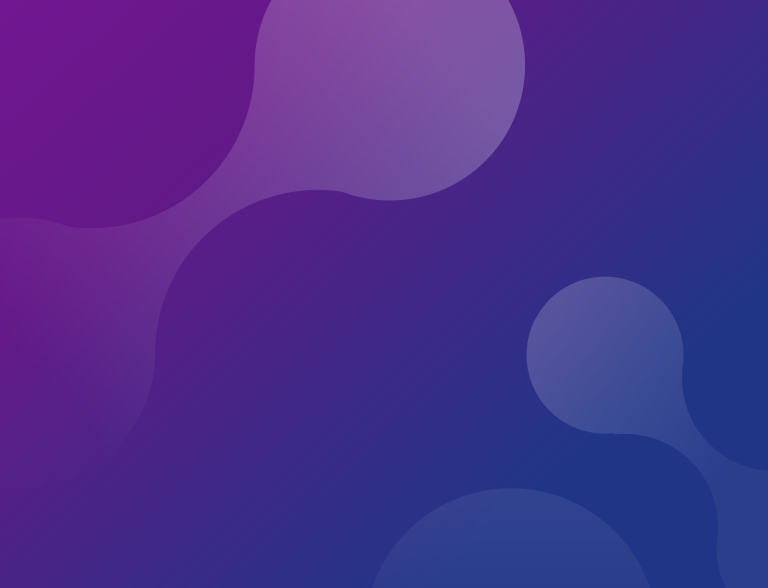
A Shadertoy shader for this background:

```glsl
const vec3 MAGENTA = vec3(0.445, 0.090, 0.570);
const vec3 PURPLE = vec3(0.387, 0.098, 0.530);
const vec3 BLUE = vec3(0.130, 0.208, 0.530);
const vec3 GLAZE = vec3(1.0);

const vec2 GRADIENT_DIR = vec2(0.67, -0.74);
const float PURPLE_STOP = 0.425;
const float BLUE_STOP = 1.225;

// Each blob: two disc centres, one centre of the curve cut into its neck
const vec2 LARGE_TOP = vec2(0.663, 0.889);
const vec2 LARGE_LOW = vec2(0.034, 0.400);
const vec2 LARGE_CUT = vec2(0.156, 0.889);
const float LARGE_RADIUS = 0.230;

const vec2 SMALL_TOP = vec2(1.029, 0.396);
const vec2 SMALL_LOW = vec2(1.352, 0.065);
const vec2 SMALL_CUT = vec2(1.318, 0.357);
const float SMALL_RADIUS = 0.1335;

const vec2 DOME_CENTER = vec2(0.869, -0.080);
const float DOME_RADIUS = 0.2495;

float disc(vec2 p, vec2 center, float radius) {
    return length(p - center) - radius;
}

float cross2(vec2 a, vec2 b) {
    return a.x * b.y - a.y * b.x;
}

// Signed distance to the parallelogram at origin a with sides u and v
float parallelogram(vec2 p, vec2 a, vec2 u, vec2 v) {
    float area = cross2(u, v);
    vec2 st = vec2(cross2(p - a, v), cross2(u, p - a)) / area;
    vec2 heights = abs(area) / vec2(length(v), length(u));
    vec2 d = (abs(st - 0.5) - 0.5) * heights;
    return max(d.x, d.y);
}

// Two equal discs joined by a neck with tangent concave sides
float joinedDiscs(vec2 p, vec2 a, vec2 b, vec2 cut, float radius) {
    vec2 otherCut = a + b - cut;
    float cutRadius = length(cut - a) - radius;
    float neck = parallelogram(p, a, cut - a, otherCut - a);
    neck = max(neck, -disc(p, cut, cutRadius));
    neck = max(neck, -disc(p, otherCut, cutRadius));
    return min(neck, min(disc(p, a, radius), disc(p, b, radius)));
}

// Position along the line from a to b, clamped to 0..1
float ramp(vec2 p, vec2 a, vec2 b) {
    vec2 ab = b - a;
    return clamp(dot(p - a, ab) / dot(ab, ab), 0.0, 1.0);
}

float coverage(float d, float pixel) {
    return clamp(0.5 - d / pixel, 0.0, 1.0);
}

void mainImage(out vec4 fragColor, in vec2 fragCoord) {
    float pixel = 1.0 / iResolution.y;
    vec2 p = fragCoord * pixel;

    // Diagonal backdrop
    float t = dot(p - vec2(0.0, 1.0), GRADIENT_DIR);
    vec3 color = mix(MAGENTA, PURPLE, clamp(t / PURPLE_STOP, 0.0, 1.0));
    color = mix(color, BLUE, clamp((t - PURPLE_STOP) / (BLUE_STOP - PURPLE_STOP), 0.0, 1.0));

    // Large blob, fading toward the lower left
    float large = joinedDiscs(p, LARGE_TOP, LARGE_LOW, LARGE_CUT, LARGE_RADIUS);
    float largeAlpha = mix(0.005, 0.24, ramp(p, vec2(0.155, 0.255), vec2(0.850, 0.792)));
    color = mix(color, GLAZE, largeAlpha * coverage(large, pixel));

    // Small blob, fading toward the lower right
    float small = joinedDiscs(p, SMALL_TOP, SMALL_LOW, SMALL_CUT, SMALL_RADIUS);
    float smallAlpha = mix(0.18, 0.042, ramp(p, vec2(0.905, 0.430), vec2(1.220, 0.175)));
    color = mix(color, GLAZE, smallAlpha * coverage(small, pixel));

    // Dome rising from the lower edge
    float dome = disc(p, DOME_CENTER, DOME_RADIUS);
    float domeAlpha = mix(0.04, 0.072, clamp(p.y / 0.17, 0.0, 1.0));
    color = mix(color, GLAZE, domeAlpha * coverage(dome, pixel));

    fragColor = vec4(color, 1.0);
}
```
